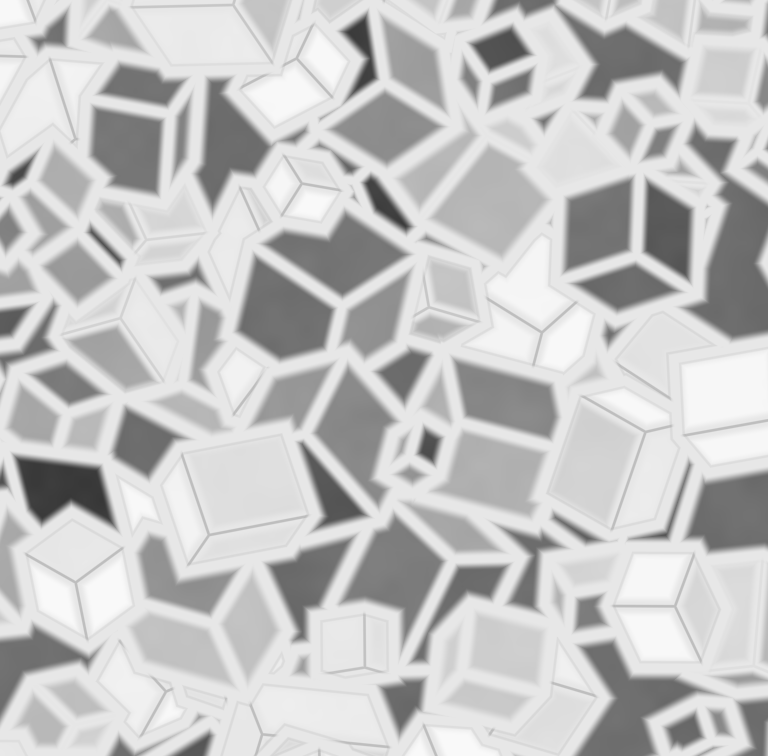
Give the GLSL for this pattern, as a WebGL 2 fragment shader.

```glsl
#version 300 es
precision highp float;
// Heap of overlapping grey boxes with pale, softly glowing edges.
// Each jittered grid cell holds one randomly turned box, projected to a hexagon
// of three faces; a random priority decides which box covers which.

uniform vec2 u_resolution;
out vec4 fragColor;

const float CELL = 0.135;
const float MIN_SIDE = 0.075;
const float MAX_SIDE = 0.195;
const float EDGE_GREY = 0.905;
const float LIGHT_FACE = 0.975;
const float TONE_RANGE = 0.73;
const float GAP_DARKNESS = 0.85;

struct Box {
    vec2 center;
    vec2 a, b, c;      // projected sides, counter-clockwise from the near corner
    float priority;
    float darkness;
    vec3 faceDarkness;
};

// Integer hash giving three values in 0..1
vec3 hash3(ivec2 cell, int salt) {
    uvec3 v = uvec3(ivec3(cell, salt) + 512) * 1664525u + 1013904223u;
    v.x += v.y * v.z; v.y += v.z * v.x; v.z += v.x * v.y;
    v ^= v >> 16u;
    v.x += v.y * v.z; v.y += v.z * v.x; v.z += v.x * v.y;
    return vec3(v >> 8u) / 16777216.0;
}

float valueNoise(vec2 p) {
    ivec2 i = ivec2(floor(p));
    vec2 f = smoothstep(0.0, 1.0, fract(p));
    float low = mix(hash3(i, 9).x, hash3(i + ivec2(1, 0), 9).x, f.x);
    float high = mix(hash3(i + ivec2(0, 1), 9).x, hash3(i + ivec2(1, 1), 9).x, f.x);
    return mix(low, high, f.y);
}

float cross2(vec2 p, vec2 q) { return p.x * q.y - p.y * q.x; }

Box makeBox(ivec2 cell) {
    vec3 place = hash3(cell, 1);
    vec3 look = hash3(cell, 2);
    // View direction in box space, then a spun screen basis around it
    vec3 view = normalize(0.3 + hash3(cell, 3));
    vec3 right = normalize(cross(view, vec3(0.0, 0.0, 1.0)));
    vec3 up = cross(view, right);
    float angle = 6.2832 * place.z;
    vec3 x = right * cos(angle) + up * sin(angle);
    vec3 y = up * cos(angle) - right * sin(angle);
    float size = mix(MIN_SIDE, MAX_SIDE, look.x);
    vec3 sides = size * mix(vec3(0.6), vec3(1.0), hash3(cell, 4));

    Box box;
    box.center = (vec2(cell) + place.xy) * CELL;
    box.a = vec2(x.x, y.x) * sides.x;
    box.b = vec2(x.y, y.y) * sides.y;
    box.c = vec2(x.z, y.z) * sides.z;
    box.priority = look.y + 0.3 * (1.0 - look.x);
    box.darkness = look.z;
    vec3 mixed = mix(vec3(look.z), hash3(cell, 5), 0.33);
    box.faceDarkness = clamp((mixed - 0.5) * 1.3 + 0.5, 0.0, 1.0);
    return box;
}

// Signed distance to the strip along one side that bounds the hexagon
float stripDistance(vec2 p, vec2 side, vec2 other1, vec2 other2) {
    vec2 n = vec2(-side.y, side.x) / length(side);
    return abs(dot(p, n)) - 0.5 * (abs(dot(other1, n)) + abs(dot(other2, n)));
}

float outlineDistance(vec2 p, Box box) {
    vec2 q = p - box.center;
    return max(stripDistance(q, box.a, box.b, box.c),
           max(stripDistance(q, box.b, box.c, box.a),
               stripDistance(q, box.c, box.a, box.b)));
}

float segmentDistance(vec2 p, vec2 end) {
    return length(p - end * clamp(dot(p, end) / dot(end, end), 0.0, 1.0));
}

bool inSector(vec2 p, vec2 from, vec2 to) {
    return cross2(from, p) >= 0.0 && cross2(p, to) > 0.0;
}

void main() {
    vec2 p = gl_FragCoord.xy / u_resolution.x;
    ivec2 home = ivec2(floor(p / CELL));

    // Topmost box covering this point
    Box top;
    top.priority = -1.0;
    for (int i = 0; i < 25; i++) {
        Box box = makeBox(home + ivec2(i % 5, i / 5) - 2);
        if (box.priority > top.priority && outlineDistance(p, box) < 0.0) top = box;
    }

    // Face tone, and distance to the ridges that meet at the near corner
    float rim = 1.0, ridge = 1.0, dark = GAP_DARKNESS, boxDark = 1.0;
    if (top.priority >= 0.0) {
        vec2 q = p - top.center + 0.5 * (top.a + top.b + top.c);
        rim = -outlineDistance(p, top);
        ridge = min(segmentDistance(q, top.a),
                min(segmentDistance(q, top.b), segmentDistance(q, top.c)));
        dark = inSector(q, top.a, top.b) ? top.faceDarkness.x
             : inSector(q, top.b, top.c) ? top.faceDarkness.y : top.faceDarkness.z;
        boxDark = top.darkness;
    }

    // Outlines of the boxes lying above
    for (int i = 0; i < 25; i++) {
        Box box = makeBox(home + ivec2(i % 5, i / 5) - 2);
        if (box.priority > top.priority) rim = min(rim, outlineDistance(p, box));
    }

    // Mottled face, pale glowing edges, thin grey lines on light boxes
    float mottle = 0.65 * valueNoise(p * 16.0) + 0.35 * valueNoise(p * 45.0) - 0.5;
    float grey = LIGHT_FACE - TONE_RANGE * pow(dark, 1.75) + 0.07 * dark * mottle;
    float glow = 1.0 - smoothstep(0.004, 0.018, min(rim, ridge * 1.2));
    grey = mix(grey, EDGE_GREY, glow);
    float lightBox = 1.0 - smoothstep(0.3, 0.6, boxDark);
    float ridgeLine = (1.0 - smoothstep(0.0007, 0.0028, ridge)) * smoothstep(0.002, 0.012, rim);
    float rimLine = 1.0 - smoothstep(0.0005, 0.0028, abs(rim - 0.008));
    grey -= lightBox * (0.16 * ridgeLine + 0.05 * rimLine);
    fragColor = vec4(vec3(grey), 1.0);
}
```
